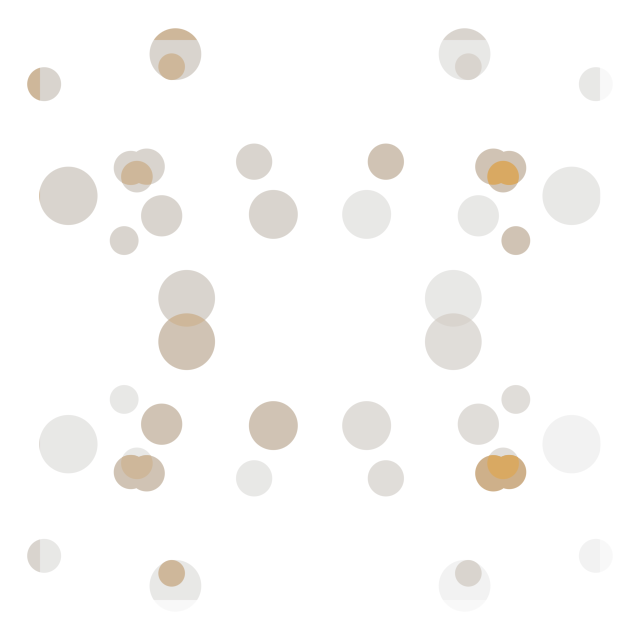
Write a WebGL 2 fragment shader that draws this pattern.

```glsl
#version 300 es
precision highp float;
// Flat translucent discs on white, laid out once in a corner and mirrored
// into four quadrants. Each quadrant picks its own ink level from a ramp
// running from pale grey to amber; an outer rim shifts that level.

#define RIM 0.4375        // distance from centre to the rim on each side
#define RIM_GAIN 2.0      // extra ink beyond the left and top rim
#define RIM_PALE 0.5      // ink level beyond the right and bottom rim
#define EDGE_PIXELS 0.7   // half width of the edge smoothing
#define PAPER vec3(1.0)

uniform vec2 u_resolution;
out vec4 fragColor;

const vec3 INK[9] = vec3[9](
  vec3(1.0), vec3(0.949), vec3(0.910, 0.908, 0.902),
  vec3(0.879, 0.867, 0.852), vec3(0.851, 0.832, 0.808),
  vec3(0.816, 0.766, 0.706), vec3(0.808, 0.718, 0.604),
  vec3(0.808, 0.690, 0.540), vec3(0.851, 0.663, 0.384));

vec2 corner;      // position measured inward from the nearest corner
vec4 quadrant;    // one-hot: top left, top right, bottom left, bottom right
float darkRim, paleRim, edgeWidth;
vec3 colour = PAPER;

float cover(float d) {
  return 1.0 - smoothstep(-edgeWidth, edgeWidth, d);
}

float disc(float x, float y, float radius) {
  return length(corner - vec2(x, y)) - radius;
}

vec3 inkRamp(float level) {
  float t = clamp(level, 0.0, 8.0);
  int i = min(int(t), 7);
  return mix(INK[i], INK[i + 1], t - float(i));
}

// Fill a distance field with the ink level of the current quadrant.
void fill(float d, vec4 levels) {
  float level = dot(levels, quadrant) + RIM_GAIN * darkRim;
  level = mix(level, RIM_PALE, paleRim);
  colour = mix(colour, inkRamp(level), cover(d));
}

void main() {
  float size = min(u_resolution.x, u_resolution.y);
  vec2 p = (gl_FragCoord.xy - 0.5 * u_resolution) / size;
  edgeWidth = EDGE_PIXELS / size;

  // Fold into one corner and remember which quadrant this was.
  corner = 0.5 - abs(p);
  float right = step(0.0, p.x);
  float top = step(0.0, p.y);
  quadrant = vec4((1.0 - right) * top, right * top,
                  (1.0 - right) * (1.0 - top), right * (1.0 - top));
  darkRim = cover(RIM - max(-p.x, p.y));
  paleRim = cover(RIM - max(p.x, -p.y));

  // Outer discs, with a small one nested at the inner edge.
  fill(disc(0.2741, 0.0846, 0.0404), vec4(4, 2, 2, 1));
  fill(disc(0.2682, 0.1042, 0.0208), vec4(6, 4, 6, 4));
  fill(disc(0.0690, 0.1315, 0.0265), vec4(4, 2, 2, 1));
  fill(disc(0.1068, 0.3060, 0.0456), vec4(4, 2, 2, 1));

  // Cluster: a merged pair crossed by a third disc.
  float pair = min(disc(0.2044, 0.2624, 0.0267), disc(0.2292, 0.2604, 0.0283));
  float third = disc(0.2139, 0.2760, 0.0247);
  fill(third, vec4(4, 5, 2, 3));
  fill(pair, vec4(4, 5, 5, 7));
  fill(max(pair, third), vec4(6, 8, 6, 8));

  // Inner single discs.
  fill(disc(0.2526, 0.3372, 0.0322), vec4(4, 2, 5, 3));
  fill(disc(0.1940, 0.3759, 0.0225), vec4(4, 5, 2, 3));
  fill(disc(0.3971, 0.2526, 0.0283), vec4(4, 5, 2, 3));
  fill(disc(0.4271, 0.3350, 0.0382), vec4(4, 2, 5, 3));

  // Stacked discs and the lens where they cross the midline.
  fill(disc(0.2917, 0.4661, 0.0443), vec4(4, 2, 5, 3));
  fill(disc(0.2917, 0.5339, 0.0443), vec4(6, 4, 6, 4));

  fragColor = vec4(colour, 1.0);
}
```
